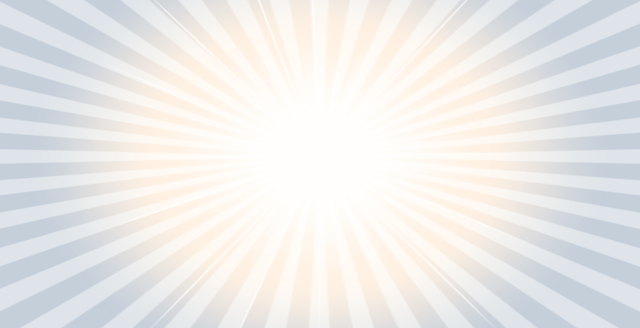
Reproduce this background procedurally as a Shadertoy shader.

```glsl
// A soft sunburst: forty stretched rays fade from blue-grey edges
// through a peach halo into a white core. Angular noise adds fine
// shimmer, and a loop draws slender streaks of light.

float hash(float n) {
    return fract(sin(n * 127.1 + 3.7) * 4375.85);
}

// Smooth noise around the full circle, repeating after "cells" steps
float angularNoise(float turn, float cells) {
    float x = fract(turn) * cells;
    float cell = floor(x);
    float blend = smoothstep(0.0, 1.0, x - cell);
    return mix(hash(cell), hash(mod(cell + 1.0, cells)), blend);
}

// Slender line from the centre, tapering off at its outer end
float streak(vec2 p, float degrees, float reach, float pixel) {
    float a = radians(degrees);
    vec2 direction = vec2(cos(a), sin(a));
    float along = dot(p, direction);
    float across = abs(p.x * direction.y - p.y * direction.x);
    float width = 0.0012 + 0.004 * smoothstep(reach, 0.1, along);
    float line = 1.0 - smoothstep(width * 0.4, width + pixel, across);
    float fade = smoothstep(0.04, 0.15, along)
               * (1.0 - smoothstep(reach * 0.7, reach, along));
    return line * fade;
}

void mainImage(out vec4 fragColor, in vec2 fragCoord) {
    float pixel = 1.0 / iResolution.y;
    vec2 p = (fragCoord - vec2(0.499, 0.523) * iResolution.xy) * pixel;

    // Ray pattern, widened horizontally
    vec2 stretched = p / vec2(1.62, 1.0);
    float angle = atan(stretched.y, stretched.x);
    float wave = cos(angle * 40.0) - 0.08;
    float slope = 40.0 * pixel / max(length(stretched), 0.02);
    float ray = smoothstep(-slope, slope, wave);

    // White core, peach halo and cool outer field
    float radius = length(p / vec2(1.3, 1.0));
    float halo = smoothstep(0.08, 0.40, radius);
    float outer = smoothstep(0.37, 0.70, radius);
    vec3 white = vec3(1.0, 0.998, 0.993);
    vec3 gap = mix(white, vec3(1.0, 0.945, 0.89), halo);
    gap = mix(gap, vec3(0.77, 0.81, 0.855), outer);
    vec3 beam = mix(white, vec3(1.0, 0.977, 0.95), halo);
    beam = mix(beam, vec3(0.87, 0.895, 0.915), outer);
    vec3 color = mix(gap, beam, ray);

    // Fine shimmer around the core
    float turn = angle / 6.28318;
    float shimmer = smoothstep(0.45, 0.95, angularNoise(turn, 110.0));
    shimmer *= 1.0 - smoothstep(0.15, 0.42, radius);
    color = mix(color, white, 0.6 * shimmer);

    // Long streaks, each given by its direction in degrees
    float directions[13] = float[13](1.0, 46.7, 92.4, 111.2, 136.5, 156.6,
        180.0, 198.7, 225.6, 245.3, 270.0, 315.7, 337.5);
    float light = 0.0;
    for (int i = 0; i < 13; i++) {
        float a = radians(directions[i]);
        float reach = 0.56 + 0.26 * abs(sin(2.0 * a));
        light = max(light, streak(p, directions[i], reach, pixel));
    }
    color = mix(color, white, 0.65 * light);

    fragColor = vec4(color, 1.0);
}
```
